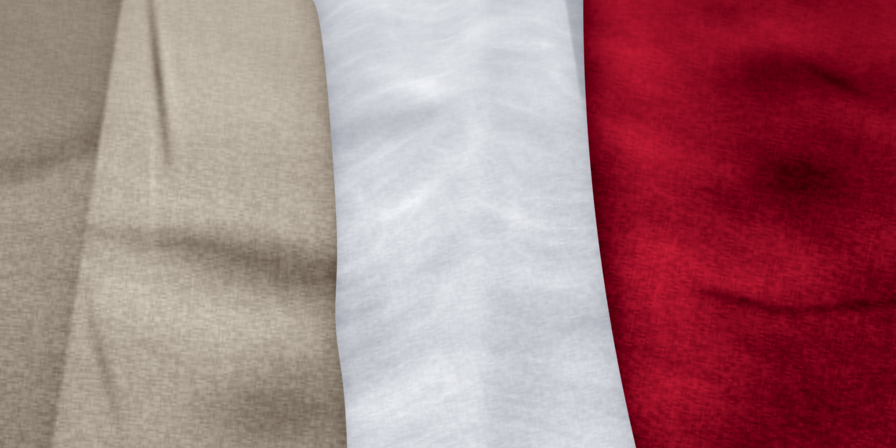
Reproduce this texture procedurally as a Shadertoy shader.

```glsl
// Three softly folded cloths side by side: beige linen, white cotton and red weave.
#define LINEN_LIGHT vec3(.78, .742, .688)
#define LINEN_DARK vec3(.33, .275, .22)
#define COTTON_LIGHT vec3(.895, .905, .925)
#define COTTON_DARK vec3(.52, .535, .575)
#define RED_LIGHT vec3(.72, .1, .19)
#define RED_DARK vec3(.23, -.07, .01)
#define WEAVE_SCALE 180.
#define WEAVE_DEPTH .14
#define WRINKLE_DEPTH .5

float hash(vec2 p) {
    return fract(sin(dot(p, vec2(127.1, 311.7))) * 43758.5453);
}
float noise(vec2 p) {
    vec2 i = floor(p), f = fract(p);
    f = f * f * (3. - 2. * f);
    return mix(mix(hash(i), hash(i + vec2(1, 0)), f.x),
               mix(hash(i + vec2(0, 1)), hash(i + vec2(1, 1)), f.x), f.y);
}
float fbm(vec2 p) {
    float sum = 0., gain = .5;
    for (int i = 0; i < 4; i++, gain *= .5) {
        sum += gain * noise(p);
        p = p * 2.03 + 17.3;
    }
    return sum;
}
// Coordinates along and across a line at the given angle
vec2 rotate(vec2 p, float a) {
    return mat2(cos(a), -sin(a), sin(a), cos(a)) * p;
}
// Decay away from an edge, flat on its far side
float falloff(float d, float width) {
    return exp(-max(d, 0.) / width);
}
float blob(vec2 p, vec2 centre, vec2 radius, float angle) {
    vec2 q = rotate(p - centre, angle) / radius;
    return exp(-dot(q, q));
}
// Soft line between two points, fading at both ends
float crease(vec2 p, vec2 a, vec2 b, float width) {
    vec2 d = b - a;
    float h = clamp(dot(p - a, d) / dot(d, d), 0., 1.);
    float r = length(p - a - d * h) / width;
    return exp(-r * r) * mix(1., .3, abs(2. * h - 1.));
}
// Crossed threads, crispest in the lower half
float weave(vec2 p, float angle) {
    vec2 q = rotate(p, angle) * WEAVE_SCALE;
    float threads = 1.2 * noise(q * vec2(.45, 1.2)) + .8 * noise(q * vec2(1.2, .45) + 37.) - 1.;
    return WEAVE_DEPTH * threads * mix(1.2, .55, smoothstep(.35, 1., p.y));
}
// Bent wrinkles along an angle, with thin crests of two sizes
float wrinkles(vec2 p, float angle) {
    vec2 q = rotate(p, angle);
    q.y += .08 * noise(p * 5.);
    float wide = 1. - abs(2. * noise(q * vec2(4.5, 15.) + 8.) - 1.);
    float thin = 1. - abs(2. * noise(q * vec2(9., 33.) + 3.) - 1.);
    return fbm(q * vec2(4., 14.)) - .5 + .16 * pow(wide, 6.) + .12 * pow(thin, 4.);
}
vec3 linen(vec2 p, float fold, float seam, float px) {
    float d = p.x - fold;
    // Rear layer with its slanted fold
    float slant = p.y - .585 - .33 * p.x;
    float rear = .57 + .13 * smoothstep(.02, -.02, slant) - .15 * exp(-pow((slant - .03) / .05, 2.))
        - .15 * smoothstep(.45, 0., p.y) - .16 * falloff(-d, .035);
    // Front layer with its broad hollow and narrow creases
    float front = .9 - .14 * smoothstep(.5, 0., p.y);
    front -= .56 * blob(p, vec2(.62, .405), vec2(.23, .065), -.16);
    front -= .24 * blob(p, vec2(.35, .465), vec2(.2, .03), -.08);
    front += .1 * blob(p, vec2(.43, .29), vec2(.25, .055), -.22);
    front -= .4 * blob(p, vec2(.62, .09), vec2(.17, .11), .1);
    front -= .6 * crease(p, vec2(.33, 1.04), vec2(.376, .63), .011);
    front += .1 * crease(p, vec2(.35, 1.), vec2(.405, .66), .018);
    front += .15 * crease(p, vec2(.336, .76), vec2(.346, .43), .009);
    front -= .24 * crease(p, vec2(.19, .36), vec2(.27, .02), .014);
    front -= .08 * falloff(d, .02) + .32 * falloff(seam - p.x, .03);
    float tone = mix(rear, front, smoothstep(-.006 - px, .006 + px, d));
    tone += .24 * (fbm(rotate(p, -.2) * vec2(4., 7.)) - .47) + weave(p, -.06);
    return mix(LINEN_DARK, LINEN_LIGHT, tone);
}
vec3 cotton(vec2 p, float seam, float edge) {
    // Wrinkles rise on the left and fall on the right of the ridge
    float tone = .82 + WRINKLE_DEPTH * mix(wrinkles(p, .45), wrinkles(p, -.25), smoothstep(.98, 1.16, p.x));
    tone += .18 * blob(p, vec2(.93, .81), vec2(.11, .03), -.3);
    tone += .16 * crease(p, vec2(.84, .5), vec2(.97, .58), .01);
    tone -= .18 * blob(p, vec2(.88, .73), vec2(.16, .035), .25);
    tone -= .2 * blob(p, vec2(.82, .25), vec2(.07, .13), -.25);
    // Lengthwise ridge, rounded sides and the shaded layer behind
    tone += .04 * exp(-pow((p.x - 1.055) / .025, 2.)) - .07 * smoothstep(1.06, 1.12, p.x);
    tone -= .28 * falloff(p.x - seam, .025) + .25 * falloff(edge - p.x, .03);
    tone -= .3 * smoothstep(-.005, .005, p.x - 1.262 - .16 * (1. - p.y)) * smoothstep(.68, .85, p.y);
    return mix(COTTON_DARK, COTTON_LIGHT, tone + .6 * weave(p, .2));
}
vec3 redCloth(vec2 p, float edge) {
    float d = p.x - edge;
    float tone = .48 + .3 * exp(-pow((d - .12) / .11, 2.));
    tone += .24 * blob(p, vec2(1.66, .42), vec2(.2, .08), -.2);
    tone += .16 * blob(p, vec2(1.67, .91), vec2(.2, .06), .2);
    tone -= .42 * blob(p, vec2(1.78, .6), vec2(.13, .08), .25);
    tone -= .28 * blob(p, vec2(1.82, .83), vec2(.18, .045), -.2);
    tone -= .3 * crease(p, vec2(1.79, .86), vec2(1.92, .79), .012);
    tone -= .42 * crease(p, vec2(1.56, .35), vec2(1.77, .3), .013);
    tone -= .36 * crease(p, vec2(1.73, .3), vec2(2.04, .33), .013);
    tone -= .24 * blob(p, vec2(1.87, .1), vec2(.28, .13), .1) + .35 * falloff(d, .03);
    tone += .7 * (fbm(rotate(p, -.35) * vec2(4., 9.)) - .47) + 1.3 * weave(p, -.2);
    return mix(RED_DARK, RED_LIGHT, max(tone, 0.));
}
void mainImage(out vec4 fragColor, in vec2 fragCoord) {
    vec2 p = fragCoord / iResolution.y;
    float px = 1. / iResolution.y, t = 1. - p.y;
    float seam = .695 + .08 * sqrt(max(t, 0.)) - .014 * exp(-pow((t - .72) / .12, 2.));
    float edge = 1.302 + .118 * t * t;
    vec3 col = linen(p, .272 - .158 * t, seam, px);
    col = mix(col, cotton(p, seam, edge), smoothstep(-px, px, p.x - seam));
    col = mix(col, redCloth(p, edge), smoothstep(-px, px, p.x - edge));
    fragColor = vec4(clamp(col, 0., 1.), 1.);
}
```
